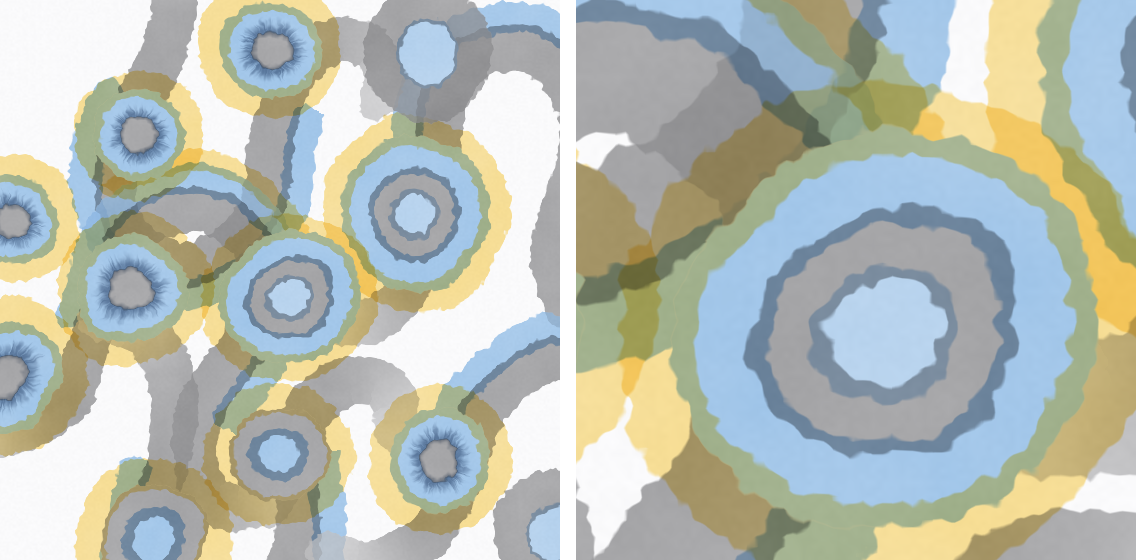
Left: the whole. Right: its middle third, enlarged.
A WebGL 1 fragment shader for this pattern:

```glsl
precision highp float;
// Watercolour rosettes and meandering ribbons, overlapping as translucent washes on white paper.
uniform vec2 u_resolution;

const vec3 PAPER = vec3(0.98, 0.98, 0.985);
const vec3 GREY = vec3(0.67, 0.67, 0.675);
const vec3 BLUE = vec3(0.66, 0.80, 0.93);
const vec3 YELLOW = vec3(0.985, 0.89, 0.61);
const vec3 SLATE = vec3(0.55, 0.60, 0.67);

float hash(vec2 p) {
  return fract(sin(dot(p, vec2(127.1, 311.7))) * 43758.5453);
}

float noise(vec2 p) {
  vec2 i = floor(p), f = fract(p);
  return mix(mix(hash(i), hash(i + vec2(1, 0)), f.x),
             mix(hash(i + vec2(0, 1)), hash(i + vec2(1, 1)), f.x), f.y);
}

vec2 noise2(vec2 p) {
  return vec2(noise(p), noise(p + 57.3)) - 0.5;
}

// Torn outline: slow wobble plus fine teeth
vec2 ragged(vec2 p, float seed) {
  return p + 0.022 * noise2(p * 11.0 + seed) + 0.009 * noise2(p * 80.0 + seed)
           + 0.006 * noise2(p * 170.0 + seed);
}

// Coverage of a shape where its distance d is negative
float cover(float d) {
  float edge = max(0.0012, 0.7 / u_resolution.y);
  return smoothstep(edge, -edge, d);
}

// Multiplies one layer of pigment into the paper
void wash(inout vec3 paper, vec3 ink, float d, float strength) {
  paper *= mix(vec3(1.0), ink, strength * cover(d));
}

// Lifts earlier pigment off the paper
void lift(inout vec3 paper, float d, float amount) {
  paper = mix(paper, PAPER, amount * cover(d));
}

float ring(float r, float inner, float outer) {
  return max(inner - r, r - outer);
}

// Concentric rings in one of four arrangements
void rosette(inout vec3 paper, vec2 q, float size, float kind, float pigment) {
  float r = length(q) / size;
  if (r > 1.1) return;
  if (kind == 2.0) {
    lift(paper, (r - 1.0) * size, 0.6);
    lift(paper, (r - 0.50) * size, 1.0);
    wash(paper, GREY, ring(r, 0.45, 1.0) * size, pigment);
    wash(paper, BLUE, (r - 0.50) * size, pigment * 0.8);
  } else if (kind == 3.0) {
    lift(paper, (r - 0.80) * size, 1.0);
    wash(paper, YELLOW, ring(r, 0.70, 1.0) * size, pigment);
    wash(paper, BLUE, ring(r, 0.43, 0.80) * size, pigment);
    wash(paper, GREY, ring(r, 0.21, 0.50) * size, pigment);
    wash(paper, BLUE, (r - 0.27) * size, pigment * 0.75);
  } else if (kind == 4.0) {
    lift(paper, (r - 0.67) * size, 1.0);
    wash(paper, YELLOW, ring(r, 0.61, 1.0) * size, pigment);
    wash(paper, GREY, ring(r, 0.26, 0.67) * size, pigment);
    wash(paper, BLUE, (r - 0.40) * size, pigment);
  } else {
    lift(paper, (r - 0.70) * size, 1.0);
    wash(paper, YELLOW, ring(r, 0.58, 1.0) * size, pigment);
    wash(paper, BLUE, ring(r, 0.27, 0.70) * size, pigment);
    wash(paper, GREY, (r - 0.28) * size, pigment);
    // Feathered bleed around the core
    vec2 ray = q / max(length(q), 0.0001);
    float streak = noise(ray * 19.0 + size * 900.0) - 0.5;
    float bleed = smoothstep(0.48, 0.26, r + 0.13 * streak) * smoothstep(0.20, 0.30, r);
    paper *= mix(vec3(1.0), SLATE, bleed);
  }
}

// Ribbon along a sine-generated curve that ends in a hook
void ribbon(inout vec3 paper, vec2 p, float id, float pigment) {
  float turn = mod(id, 2.0) < 0.5 ? 1.0 : -1.0;
  float angle = id * 1.2566 + 0.6;
  float lean = -0.3 + 0.35 * sin(id * 2.7);
  vec2 a = 0.5 + 0.36 * vec2(cos(angle), sin(angle)) - vec2(0.2, 0.27 * turn);
  float nearest = 9.0, side = 1.0, along = 0.0;
  for (int j = 0; j < 28; j++) {
    float t = (float(j) + 0.5) / 28.0;
    float heading = lean + turn * (1.9 * sin(6.2832 * t) + 2.0 * pow(t, 6.0));
    vec2 dir = vec2(cos(heading), sin(heading));
    vec2 q = p - a;
    float s = clamp(dot(q, dir), 0.0, 0.05);
    float d = length(q - dir * s);
    if (d < nearest) {
      nearest = d;
      side = sign(dir.x * q.y - dir.y * q.x);
      along = float(j) * 0.05 + s;
    }
    a += dir * 0.05;
  }
  // Blue and yellow stripes hug one side of the grey band
  float outward = nearest * side * turn;
  float past = max(abs(along - 0.72) - 0.36, 0.0);
  float band = nearest - 0.041;
  float stripe = length(vec2(past, outward - 0.054)) - 0.028;
  lift(paper, min(band, stripe), 0.65);
  float fade = smoothstep(-0.05, 0.22, min(along, 1.4 - along));
  wash(paper, GREY, band, pigment * mix(0.45, 1.0, fade));
  wash(paper, BLUE, stripe, pigment);
  if (mod(id, 3.0) > 1.5) {
    past = max(abs(along - 0.72) - 0.16, 0.0);
    wash(paper, YELLOW, length(vec2(past, outward - 0.088)) - 0.020, pigment);
  }
}

void main() {
  vec2 p = gl_FragCoord.xy / u_resolution.y;
  vec3 color = PAPER;
  float pigment = 0.91 + 0.12 * noise(p * 14.0) + 0.06 * noise(p * 45.0);

  for (int i = 0; i < 5; i++) {
    float id = float(i);
    ribbon(color, ragged(p, id * 7.0), id, pigment);
  }

  // Rosettes spread by a low-discrepancy sequence
  for (int i = 0; i < 12; i++) {
    float id = float(i);
    float kind = floor(mod(id + 0.5, 5.0));
    vec2 center = fract(id * vec2(0.7549, 0.5698) + vec2(0.48, 0.91));
    float size = 0.127 + 0.015 * sin(id * 2.3) + (kind == 3.0 ? 0.035 : 0.0);
    rosette(color, ragged(p, 40.0 + id * 5.0) - center, size, kind, pigment);
  }

  // Paper grain
  color += 0.016 * (noise(p * 290.0) - 0.5);
  gl_FragColor = vec4(clamp(color, 0.0, 1.0), 1.0);
}
```
